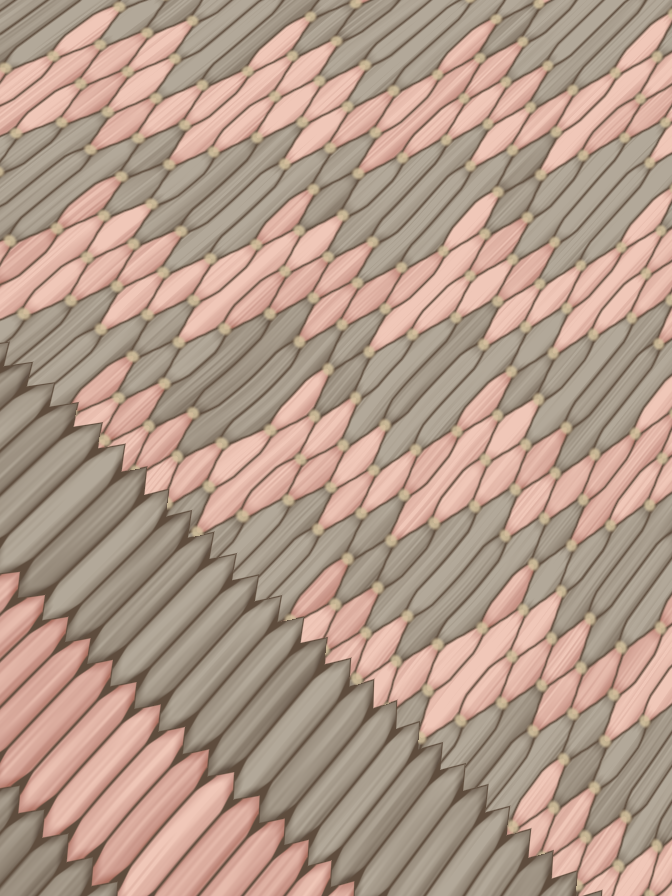
Write a WebGL 2 fragment shader that draws this texture.

```glsl
#version 300 es
precision highp float;
// A woven straw mat seen at a slant: pinched pink and grey straws form a
// staggered motif, with plain bands at the lower left. Columns of straws
// converge in perspective; each straw is a width profile between its stitches.
uniform vec2 u_resolution;
out vec4 outColor;

const vec2 CENTER = vec2(0.375, 0.5);
const vec2 ACROSS = vec2(0.73, -0.683);   // from straw to straw
const vec2 ALONG = vec2(0.683, 0.73);     // along the straws
const float CONVERGE = 0.32;              // perspective narrowing
const float STRAW_PITCH = 0.0229;         // straw spacing in the weave
const float STITCH_PITCH = 0.046;         // spacing of stitch rows
const float BAND_PITCH = 0.033;           // straw spacing in the bands
const float BAND_HEIGHT = 0.179;
const float BAND_TOP = -0.173;
const float MOTIF_COLUMNS = 7.0;          // half of the motif period
const float MOTIF_SHIFT = 3.0;            // stitch rows per half period
const float ZIGZAG = 0.07;
const float SEAM = 0.0016;                // dark line between straws

const vec3 PINK_LIGHT = vec3(0.94, 0.78, 0.72);
const vec3 PINK_MID = vec3(0.80, 0.60, 0.55);
const vec3 PINK_DARK = vec3(0.68, 0.44, 0.38);
const vec3 GREY_LIGHT = vec3(0.70, 0.66, 0.60);
const vec3 GREY_MID = vec3(0.55, 0.50, 0.44);
const vec3 GREY_DARK = vec3(0.38, 0.32, 0.27);
const vec3 GAP = vec3(0.37, 0.30, 0.24);
const vec3 THREAD = vec3(0.83, 0.76, 0.62);

float hash(vec2 p) {
  vec3 q = fract(p.xyx * vec3(0.1031, 0.1030, 0.0973));
  q += dot(q, q.yzx + 33.33);
  return fract((q.x + q.y) * q.z);
}

float noise(vec2 p) {
  vec2 i = floor(p), f = fract(p);
  f = f * f * (3.0 - 2.0 * f);
  return mix(mix(hash(i), hash(i + vec2(1, 0)), f.x),
             mix(hash(i + vec2(0, 1)), hash(i + vec2(1, 1)), f.x), f.y);
}

// One woven straw: x = distance to its nearest stitch, y = is pink, z = id
vec3 weave(float column, float row) {
  float k = floor(column / MOTIF_COLUMNS);
  float m = column - MOTIF_COLUMNS * k;
  float start = mod(m, 2.0) - (m == 5.0 ? 2.0 : 0.0);
  float r = row - MOTIF_SHIFT * k - start + 2.0;
  float z = mod(r, 6.0) - 2.0;
  bool isFloat = (m < 3.5 || m == 5.0) && z < 2.0;
  float mid = isFloat ? 0.0 : 2.0 * floor(z * 0.5) + 1.0;
  float reach = isFloat ? 2.0 : 1.0;
  float pink = (m < 3.5) == (mid == 3.0) ? 1.0 : 0.0;
  return vec3(reach - abs(z - mid), pink, floor(r / 6.0) * 6.0 + mid);
}

// Half width of a woven straw at a distance from its stitch
float halfWidth(float a) {
  float t = min(a, 1.0);
  return min(0.09 + 0.76 * t * (2.0 - t), 0.72);
}

vec3 ramp(vec3 dark, vec3 mid, vec3 light, float t) {
  return t < 0.5 ? mix(dark, mid, 2.0 * t) : mix(mid, light, 2.0 * t - 1.0);
}

void main() {
  float px = 1.0 / u_resolution.y;
  vec2 p = gl_FragCoord.xy * px - CENTER;
  float v = dot(p, ALONG), scale = 1.0 - CONVERGE * v;
  float u = dot(p, ACROSS) / scale;
  u += 0.008 * (noise(vec2(u, v) * 9.0) - 0.5);
  v += 0.007 * (noise(vec2(u, v) * 11.0 + 40.0) - 0.5);

  // Bands count downward from the weave and meet in interlocking tips
  float xb = u / BAND_PITCH, f = (BAND_TOP - v) / BAND_HEIGHT;
  float turn = mod(round(f), 2.0) < 0.5 ? 1.0 : -1.0;
  f += ZIGZAG * turn * (4.0 * abs(fract(xb) - 0.5) - 1.0);

  float x, column, edge, width, tip, pink, id, knot = 9.0;
  if (f < 0.0) {
    // Weave: the straw whose outline reaches deepest lies on top
    x = u / STRAW_PITCH;
    float row = (v - BAND_TOP) / STITCH_PITCH, best = 9.0, next = 9.0;
    for (int i = -1; i <= 1; i++) {
      float c = round(x) + float(i);
      vec3 s = weave(c, row);
      float w = halfWidth(s.x), d = abs(x - c) - w;
      knot = min(knot, length(vec2((x - c) / 0.30, s.x / 0.13)));
      next = min(next, max(d, best));
      if (d < best) {
        best = d; column = c; width = w;
        tip = 1.0 - smoothstep(0.0, 0.45, s.x);
        pink = s.y; id = s.z;
      }
    }
    edge = min(-best, 0.5 * (next - best)) * STRAW_PITCH * scale;
    edge = min(edge, -f * BAND_HEIGHT);
  } else {
    // Plain band: parallel straws, narrowed at both ends
    id = floor(f);
    pink = mod(id, 2.0);
    x = xb + 0.5 * pink;
    column = round(x);
    float a = min(fract(f), 1.0 - fract(f));
    width = 0.34 + 0.15 * smoothstep(0.0, 0.14, a);
    tip = 1.0 - smoothstep(0.0, 0.12, a);
    edge = min((width - abs(x - column)) * BAND_PITCH * scale, a * BAND_HEIGHT);
  }

  // Rounded straw with fibres, uneven dye and darkened ends
  float side = clamp((x - column) / max(width, 0.3) + 0.15, -1.0, 1.0);
  float seed = hash(vec2(column + 80.0, id * 3.0 + 170.0));
  float fibre = noise(vec2(x * 11.0 + 90.0, v * 9.0 + seed * 30.0));
  float tone = 0.48 + 0.45 * (1.0 - side * side) + 0.28 * (seed - 0.5);
  tone += 0.32 * (fibre - 0.5) - 0.42 * tip + 0.18 * v;
  tone = clamp(tone, 0.0, 1.0);
  vec3 color = mix(ramp(GREY_DARK, GREY_MID, GREY_LIGHT, tone),
                   ramp(PINK_DARK, PINK_MID, PINK_LIGHT, tone), pink);

  // Seams and stitches
  color = mix(GAP, color, smoothstep(-0.5 * px, SEAM + px, edge));
  float soft = 0.25 + px / (0.3 * STRAW_PITCH);
  color = mix(color, THREAD, 0.85 * (1.0 - smoothstep(1.0 - soft, 1.0 + soft, knot)));
  outColor = vec4(color, 1.0);
}
```
